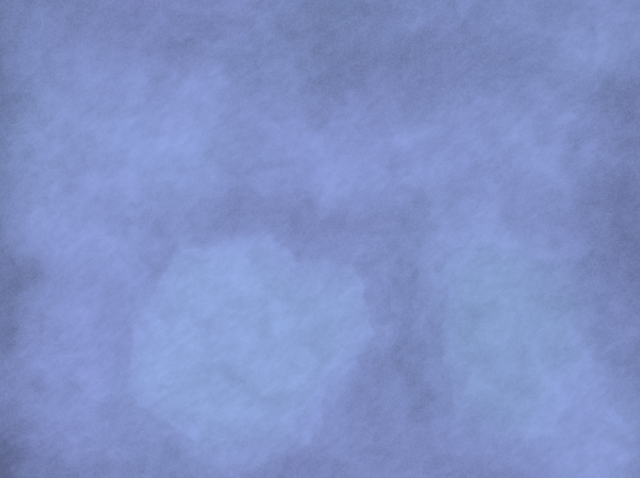
Give the GLSL for this texture, as a WebGL 1 fragment shader.

```glsl
precision highp float;
uniform vec2 u_resolution;

float hash(vec2 p) {
  vec3 q = fract(vec3(p.xyx) * 0.1031);
  q += dot(q, q.yzx + 33.33);
  return fract((q.x + q.y) * q.z);
}

float noise(vec2 p) {
  vec2 i = floor(p), f = fract(p);
  f = f * f * (3.0 - 2.0 * f);
  return mix(mix(hash(i), hash(i + vec2(1.0, 0.0)), f.x),
             mix(hash(i + vec2(0.0, 1.0)), hash(i + 1.0), f.x), f.y);
}

float fbm(vec2 p) {
  float sum = 0.0, amp = 0.5;
  for (int i = 0; i < 6; i++) {
    sum += amp * noise(p);
    p = mat2(1.6, 1.2, -1.2, 1.6) * p + 17.3;
    amp *= 0.55;
  }
  return sum / 1.08;
}

// Soft elliptical spot, 1 at its centre
float glow(vec2 p, vec2 centre, vec2 size) {
  vec2 d = (p - centre) / size;
  return exp(-dot(d, d));
}

// Torn cloud edge: crisp outside, fading inward; d is negative inside
float rim(float d) {
  return smoothstep(0.008, -0.008, d) * exp(min(d, 0.0) * 22.0);
}

void main() {
  vec2 p = gl_FragCoord.xy / u_resolution.y;
  float width = u_resolution.x / u_resolution.y;

  // Warped coordinates give the stains their ragged outlines
  vec2 warp = vec2(fbm(p * 5.0 + 3.0), fbm(p * 5.0 + 41.0)) - 0.5;
  vec2 q = p + warp * 0.22;

  // Broad light and dark washes
  float disc = length(q - vec2(0.51, 0.29)) - 0.235;
  float patchEdge = length((q - vec2(1.09, 0.29)) * vec2(1.0, 0.75)) - 0.15;
  float tone = 0.965;
  tone += 0.075 * smoothstep(0.06, -0.08, disc);
  tone += 0.075 * glow(q, vec2(1.1, 0.28), vec2(0.17, 0.27));
  tone += 0.07 * glow(q, vec2(0.15, 0.36), vec2(0.15, 0.22));
  tone += 0.07 * glow(q, vec2(0.34, 0.70), vec2(0.28, 0.11));
  tone += 0.07 * glow(q, vec2(1.28, 0.12), vec2(0.12, 0.13));
  tone += 0.05 * glow(q, vec2(0.88, 0.68), vec2(0.2, 0.14));
  tone += 0.10 * glow(q, vec2(width, 0.98), vec2(0.14, 0.12));
  tone -= 0.08 * glow(q, vec2(0.75, 0.89), vec2(0.4, 0.09));
  tone -= 0.08 * glow(q, vec2(0.85, 0.26), vec2(0.09, 0.2));
  tone -= 0.09 * glow(q, vec2(1.27, 0.46), vec2(0.14, 0.2));
  tone -= 0.07 * glow(q, vec2(1.25, 0.82), vec2(0.13, 0.07));
  tone -= 0.05 * glow(q, vec2(0.62, 0.56), vec2(0.25, 0.05));

  // Worn darkening, strongest along the left side
  tone -= 0.16 * exp(-max(q.x, 0.0) * 14.0);
  tone -= 0.07 * exp(-max(width - q.x, 0.0) * 22.0);
  tone -= 0.05 * exp(-max(min(q.y, 1.0 - q.y), 0.0) * 18.0);
  tone -= 0.10 * glow(q, vec2(0.0), vec2(0.1));

  // Cloud rims and thin branching wisps
  tone += 0.045 * rim(disc) + 0.03 * rim(patchEdge);
  float wispField = fbm(q * 4.5 + 9.0);
  float wisp = 1.0 - smoothstep(0.0, 0.035, abs(wispField - 0.52));
  tone += 0.025 * wisp * smoothstep(0.42, 0.62, fbm(p * 7.0 + 60.0));

  // Mottling, slanted fibres and fine grain
  tone += 0.12 * (fbm(q * 6.0 + 20.0) - 0.5);
  tone += 0.12 * (fbm(p * 24.0 + warp * 3.0) - 0.5);
  vec2 slant = mat2(0.8, -0.6, 0.6, 0.8) * p;
  tone += 0.08 * (fbm(slant * vec2(45.0, 95.0)) - 0.5);
  float roughness = mix(0.065, 0.03, smoothstep(0.85, 1.06, tone));
  tone += roughness * (noise(p * 330.0) - 0.5);

  // Lavender drifting to a cooler blue inside the disc and patch
  float cool = smoothstep(0.05, -0.08, min(disc, patchEdge));
  cool += 1.2 * (fbm(p * 3.0 + 80.0) - 0.5);
  vec3 color = mix(vec3(0.522, 0.583, 0.805), vec3(0.518, 0.606, 0.798), cool);
  gl_FragColor = vec4(color * clamp(tone, 0.7, 1.12), 1.0);
}
```
